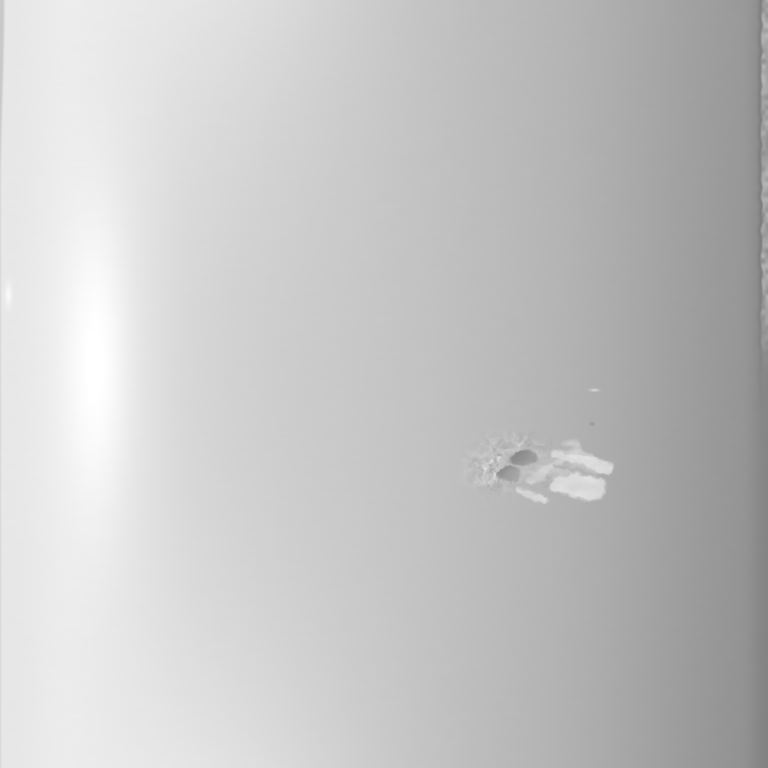
Write a three.js fragment shader that draws this texture.

```glsl
// Smooth grey cylinder wall with a soft highlight and a small chipped patch.
varying vec2 vUv;

const float WALL_LIGHT = 0.945;
const float WALL_SLOPE = 0.33;
const vec2 GLOW_CENTER = vec2(0.128, 0.525);
const vec2 GLOW_SIZE = vec2(0.028, 0.135);
const vec2 HALO_SIZE = vec2(0.075, 0.24);
const vec2 CHIP_CENTER = vec2(0.710, 0.388);
const float CHIP_SCALE = 0.1;
const float CHIP_SOFT = 0.025;
const float GRAIN = 0.008;

float hash(vec2 p) {
  p = fract(p * vec2(0.1031, 0.1130));
  p += dot(p, p.yx + 33.33);
  return fract((p.x + p.y) * p.x * 17.0);
}

float noise(vec2 p) {
  vec2 i = floor(p), f = fract(p);
  f = f * f * (3.0 - 2.0 * f);
  return mix(mix(hash(i), hash(i + vec2(1.0, 0.0)), f.x),
             mix(hash(i + vec2(0.0, 1.0)), hash(i + 1.0), f.x), f.y);
}

float fbm(vec2 p) {
  float sum = 0.0, amp = 0.5;
  for (int i = 0; i < 4; i++) {
    sum += amp * noise(p);
    p = p * 2.03 + 7.1;
    amp *= 0.5;
  }
  return sum;
}

float bell(vec2 d) { return exp(-0.5 * dot(d, d)); }

// Mask of a stroke from a to b whose radius runs from ra to rb.
float flake(vec2 p, vec2 a, vec2 b, float ra, float rb) {
  vec2 ab = b - a;
  float t = clamp(dot(p - a, ab) / dot(ab, ab), 0.0, 1.0);
  float d = length(p - a - ab * t) - mix(ra, rb, t);
  return 1.0 - smoothstep(-CHIP_SOFT, CHIP_SOFT, d);
}

// Rounded dent, darkest along its upper left rim.
float dent(vec2 p, vec2 center, vec2 size) {
  vec2 d = (p - center) / size;
  float mask = 1.0 - smoothstep(0.75, 1.1, length(d));
  return mask * clamp(0.75 + 0.3 * d.y - 0.25 * d.x, 0.2, 1.0);
}

float wall(vec2 uv) {
  float v = WALL_LIGHT - WALL_SLOPE * uv.x;
  v -= 0.04 * smoothstep(0.7, 1.0, uv.x);
  v -= 0.04 * (1.0 - smoothstep(0.0, 0.1, uv.x));
  // Lighter towards top and bottom, slightly darker in the lower right
  float ends = pow(2.0 * uv.y - 1.0, 2.0);
  v += 0.06 * (ends - 0.4) * exp(-pow((uv.x - 0.3) / 0.18, 2.0));
  v += 0.03 * (uv.y - 0.5) * smoothstep(0.5, 1.0, uv.x);
  // Highlight core and its halo
  vec2 d = uv - GLOW_CENTER;
  v += 0.085 * bell(d / GLOW_SIZE);
  v += 0.025 * bell(d / HALO_SIZE) * (1.0 - smoothstep(0.19, 0.26, uv.x));
  return v;
}

float sideEdges(vec2 uv, float v) {
  float leftEdge = 0.005 * smoothstep(0.75, 1.0, uv.y);
  v -= 0.12 * (1.0 - smoothstep(leftEdge - 0.002, leftEdge + 0.003, uv.x));
  v += 0.07 * bell((uv - vec2(0.011, 0.616)) / vec2(0.003, 0.010));
  v -= 0.05 * smoothstep(0.965, 1.0, uv.x);
  // Rough rim along the upper right
  float x = uv.x + 0.003 * (noise(uv * vec2(20.0, 90.0)) - 0.5);
  float rim = smoothstep(0.990, 0.994, x) * smoothstep(0.5, 0.62, uv.y);
  v -= 0.05 * exp(-pow((x - 0.990) / 0.003, 2.0)) * smoothstep(0.4, 0.7, uv.y);
  return mix(v, 0.56 + 0.16 * noise(uv * 150.0), rim);
}

float chip(vec2 uv, float v) {
  vec2 p = (uv - CHIP_CENTER) / CHIP_SCALE;
  float tone = fbm(p * vec2(5.0, 9.0) + 20.0) - 0.47;
  p += 0.14 * (vec2(fbm(p * 7.0), fbm(p * 7.0 + 31.0)) - 0.47);
  // Crumbs around the left end
  float crumbs = bell((p - vec2(-0.66, 0.02)) / vec2(0.20, 0.17));
  crumbs += 0.5 * bell((p - vec2(-0.35, 0.33)) / vec2(0.25, 0.09));
  v += 0.5 * crumbs * (fbm(p * 15.0 + 4.0) - 0.43);
  // Exposed body and the raised flakes on it
  v = mix(v, 0.75 + 0.20 * tone, flake(p, vec2(-0.45, 0.02), vec2(0.40, 0.0), 0.15, 0.27));
  v = mix(v, 0.73 + 0.25 * tone, flake(p, vec2(0.27, 0.36), vec2(0.42, 0.27), 0.08, 0.07));
  v = mix(v, 0.84 + 0.12 * tone, flake(p, vec2(-0.36, -0.25), vec2(-0.04, -0.36), 0.03, 0.06));
  v = mix(v, 0.85 + 0.10 * tone, flake(p, vec2(0.16, -0.20), vec2(0.62, -0.22), 0.11, 0.16));
  v = mix(v, 0.82 + 0.15 * tone, flake(p, vec2(-0.20, -0.14), vec2(0.18, 0.10), 0.05, 0.04));
  v = mix(v, 0.67, 0.7 * flake(p, vec2(0.12, 0.05), vec2(0.68, -0.08), 0.02, 0.03));
  v = mix(v, 0.86 + 0.10 * tone, flake(p, vec2(0.12, 0.20), vec2(0.80, 0.03), 0.05, 0.07));
  // Hollows
  v = mix(v, 0.54, dent(p, vec2(-0.28, 0.14), vec2(0.20, 0.10)));
  v = mix(v, 0.56, dent(p, vec2(-0.47, -0.06), vec2(0.17, 0.11)));
  return v;
}

void main() {
  float v = sideEdges(vUv, wall(vUv));
  v = chip(vUv, v);
  // Two stray specks above the patch
  v += 0.16 * bell((vUv - vec2(0.774, 0.492)) / vec2(0.004, 0.0013));
  v -= 0.10 * bell((vUv - vec2(0.771, 0.448)) / vec2(0.002, 0.0015));
  // Faint brushed grain
  v += GRAIN * (fbm(vUv * vec2(60.0, 220.0)) - 0.47);
  gl_FragColor = vec4(vec3(clamp(v, 0.0, 1.0)), 1.0);
}
```
